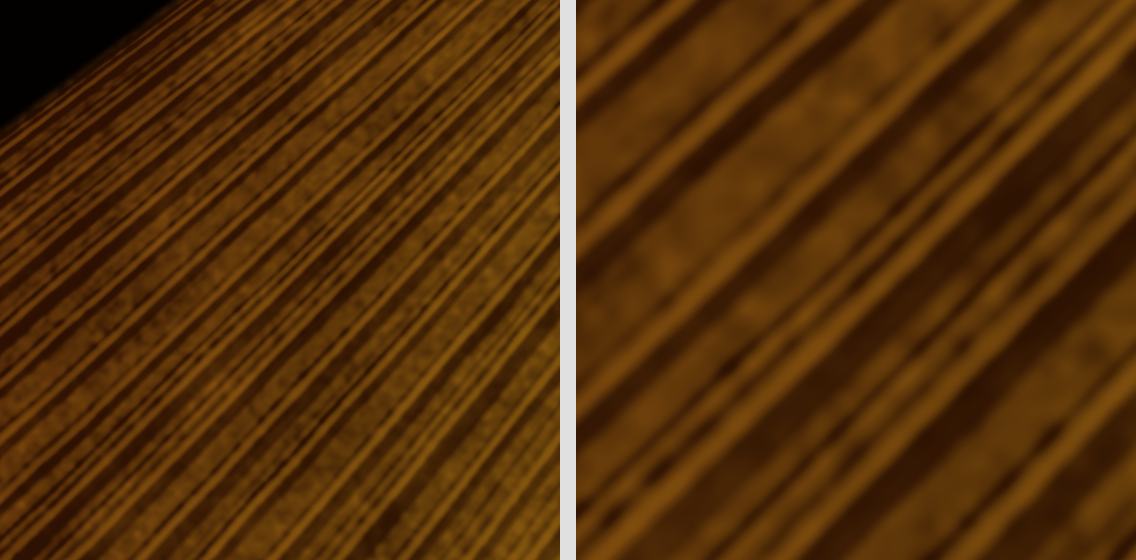
Left, the full canvas; right, a detail of the centre.
Write a three.js fragment shader that draws this texture.

```glsl
#define VANISH vec2(3.2, 3.15)
#define EDGE_ANGLE 36.7
#define FIRST_RIDGE 37.94
#define SPACING 0.83
#define SPREAD 0.018
#define RIDGE_WIDTH 0.075
#define WOBBLE 0.05
#define MOTTLE 0.46
#define STREAK 0.20

varying vec2 vUv;

const vec3 GROOVE = vec3(0.175, 0.068, 0.006);
const vec3 BRONZE = vec3(0.345, 0.195, 0.030);
const vec3 GOLD = vec3(0.530, 0.328, 0.058);
const vec3 BACKDROP = vec3(0.006, 0.002, 0.001);

float hash(vec2 p) {
  vec3 q = fract(vec3(p.xyx) * 0.1031);
  q += dot(q, q.yzx + 33.33);
  return fract((q.x + q.y) * q.z);
}

float noise(vec2 p) {
  vec2 cell = floor(p);
  vec2 f = fract(p);
  f = f * f * (3.0 - 2.0 * f);
  return mix(mix(hash(cell), hash(cell + vec2(1.0, 0.0)), f.x),
             mix(hash(cell + vec2(0.0, 1.0)), hash(cell + vec2(1.0, 1.0)), f.x), f.y);
}

// Two octaves, the second turned so that no grid shows
float mottling(vec2 p) {
  vec2 turned = vec2(0.8 * p.x - 0.6 * p.y, 0.6 * p.x + 0.8 * p.y);
  return 0.62 * noise(p) + 0.38 * noise(turned * 1.5 + vec2(17.3, 9.1));
}

float line(float x, float width) {
  return exp(-x * x / (width * width));
}

// Ridge number across the fan, with spacing that widens steadily
float ridgeIndex(float angle) {
  float d = angle - FIRST_RIDGE;
  float root = sqrt(max(SPACING * SPACING + 4.0 * SPREAD * d, 0.0));
  return (root - SPACING) / (2.0 * SPREAD);
}

void main() {
  // Fan coordinates: distance along a line and ridge number across
  vec2 ray = VANISH - vUv;
  float along = length(ray);
  float angle = degrees(atan(ray.y, ray.x));
  float across = ridgeIndex(angle) + 20.0;
  across += WOBBLE * (noise(vec2(along * 9.0, across * 1.5)) - 0.5);

  float id = floor(across);
  float f = across - id;
  float wide = hash(vec2(id, 3.0));
  float place = hash(vec2(id, 11.0));
  float twin = smoothstep(0.45, 0.80, hash(vec2(id, 23.0)));

  // Profile of one repeat: ridge, shadow band, plateau, thin grooves
  float ridge = line(min(f, 1.0 - f), RIDGE_WIDTH);
  float bandEnd = mix(0.18, 0.38, wide);
  float band = smoothstep(0.03, 0.15, f) * (1.0 - smoothstep(bandEnd, bandEnd + 0.17, f));
  float groovePos = mix(0.58, 0.66, place);
  float groove = line(f - groovePos, 0.06) * twin;
  float rim = line(f - groovePos - 0.11, 0.05) * twin;
  float lip = line(f - 0.86, 0.065) * mix(0.45, 1.0, place);

  // Long streaks and fine mottling
  float streak = noise(vec2(along * 2.5, across * 3.1)) * 0.6
               + noise(vec2(along * 4.0 + 40.0, across * 7.0)) * 0.4;
  float mottle = mottling(vec2(along * 56.0, across * 4.4));
  float patches = noise(vec2(along * 7.0, across * 0.8 + 5.0));

  float light = 0.53 + STREAK * (streak - 0.5) + 0.20 * (patches - 0.5);
  light += MOTTLE * (mottle - 0.5) * (1.0 - 0.6 * band) * (1.0 - 0.7 * ridge);
  light += 0.20 * ridge + 0.10 * rim;
  light -= 0.36 * band + 0.30 * groove + 0.34 * lip;

  // Warmer and dimmer on the left, yellower on the right
  float side = vUv.x - 0.35 * vUv.y;
  light += 0.16 * (side - 0.3);
  light -= 0.16 * (1.0 - smoothstep(EDGE_ANGLE, EDGE_ANGLE + 2.0, angle));
  light = clamp(light, 0.0, 1.0);

  vec3 color = mix(GROOVE, BRONZE, smoothstep(0.0, 0.5, light));
  color = mix(color, GOLD, smoothstep(0.35, 1.0, light));
  color.g *= mix(0.92, 1.06, clamp(side + 0.2, 0.0, 1.0));

  // Soft outer border
  float inside = smoothstep(EDGE_ANGLE - 0.22, EDGE_ANGLE + 0.30, angle);
  gl_FragColor = vec4(mix(BACKDROP, color, inside), 1.0);
}
```
